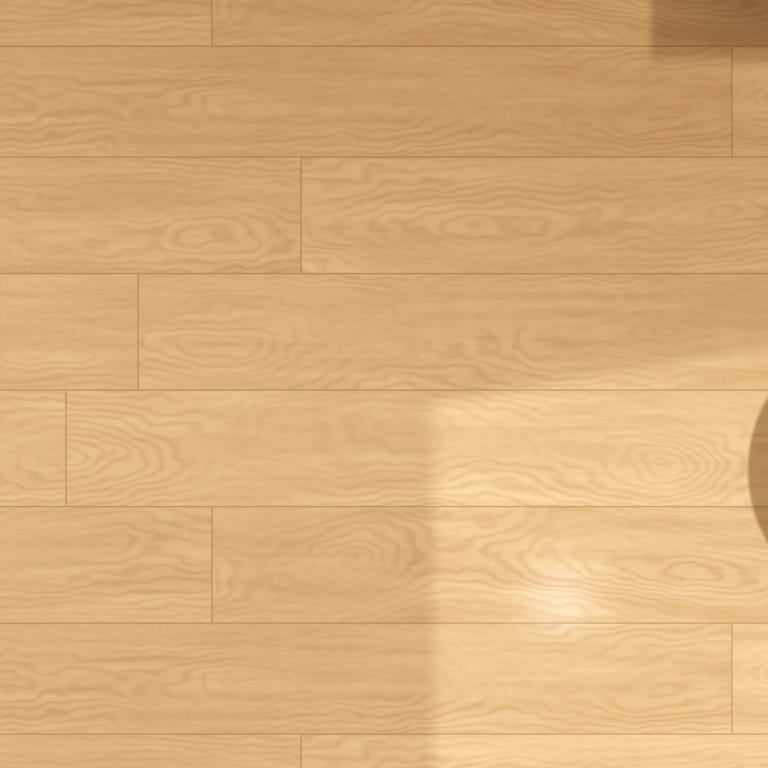
Give the GLSL for this texture, as a WebGL 1 fragment shader.

```glsl
precision highp float;
uniform vec2 u_resolution;

#define FIRST_SEAM 0.060
#define CYCLE 0.7513
#define NARROW_ROW 0.1924
#define PLANK_LENGTH 1.2
#define SEAM_HALF 0.0008
#define RING_COUNT 13.0
#define RING_DEPTH 0.55
#define FIBRE_DEPTH 0.42
#define WOOD_LIGHT vec3(0.915, 0.770, 0.570)
#define WOOD_DARK vec3(0.800, 0.615, 0.405)
#define SEAM_COLOUR vec3(0.690, 0.510, 0.320)

float hash(vec2 p) {
  return fract(sin(dot(p, vec2(127.1, 311.7))) * 43758.55);
}

float noise(vec2 p) {
  vec2 i = floor(p), f = fract(p);
  f = f * f * (3.0 - 2.0 * f);
  return mix(mix(hash(i), hash(i + vec2(1.0, 0.0)), f.x),
             mix(hash(i + vec2(0.0, 1.0)), hash(i + vec2(1.0, 1.0)), f.x), f.y);
}

float fbm(vec2 p) {
  float sum = 0.0, amp = 0.5;
  for (int i = 0; i < 4; i++) {
    sum += amp * noise(p);
    p = p * 2.03 + 17.3;
    amp *= 0.5;
  }
  return sum;
}

// Position of the end joint in each of the five rows of a cycle
float jointOffset(float row) {
  if (row < 0.5) return 0.953;
  if (row < 1.5) return 0.392;
  if (row < 2.5) return 0.180;
  if (row < 3.5) return 0.086;
  return 0.276;
}

// Growth rings cut at a slant: arches and ovals along the plank
float ringFigure(vec2 p, float seed) {
  vec2 q = p + vec2(seed * 41.0, seed * 23.0);
  float depth = 1.15 * (noise(vec2(q.x * 4.2, seed * 91.0)) - 0.5);
  float centre = 0.5 * (noise(vec2(q.x * 2.5, seed * 57.0)) - 0.5);
  float warp = fbm(q * vec2(9.0, 3.0)) - 0.47;
  float ripple = noise(q * vec2(42.0, 9.0)) - 0.5;
  float r = length(vec2(depth, 1.15 * (p.y - centre))) + 0.32 * warp + 0.045 * ripple;
  float wave = 0.5 + 0.5 * sin(6.2832 * RING_COUNT * r);
  float fade = smoothstep(0.25, 0.75, noise(q * vec2(6.0, 2.5) + 8.0));
  float broad = noise(vec2(r * 5.0, seed * 13.0));
  return mix(0.45, wave * wave, 0.2 + 0.5 * fade) * 0.65 + 0.4 * broad;
}

// Fine streaks along the plank
float fibres(vec2 p, float seed) {
  vec2 q = p + seed * 31.0;
  return 0.5 * noise(q * vec2(9.0, 12.0)) + 0.3 * noise(q * vec2(16.0, 30.0))
       + 0.2 * noise(q * vec2(70.0, 44.0));
}

// Ambient falloff, window light and cast shadows
vec3 lighting(vec3 c, vec2 uv) {
  float dim = smoothstep(0.3, 1.15, uv.y + 0.35 * (uv.x - 0.4));
  c *= mix(vec3(1.0), vec3(0.90, 0.855, 0.79), dim);

  float topEdge = 0.48 + 0.166 * (uv.x - 0.573);
  float sun = smoothstep(0.548, 0.582, uv.x)
            * (1.0 - smoothstep(-0.014, 0.012, uv.y - topEdge));
  c *= mix(vec3(1.0), vec3(1.085, 1.125, 1.16), sun);

  vec2 g = (uv - vec2(0.729, 0.219)) / vec2(0.055, 0.05);
  c += vec3(0.07, 0.10, 0.16) * exp(-dot(g, g));

  float corner = smoothstep(0.838, 0.858, uv.x) * smoothstep(0.905, 0.945, uv.y);
  float deep = smoothstep(0.84, 1.0, uv.x) * smoothstep(0.91, 1.0, uv.y);
  c *= mix(vec3(1.0), vec3(0.82, 0.78, 0.74) - 0.12 * deep, corner);

  float disc = length((uv - vec2(1.09, 0.388)) / vec2(0.116, 0.15));
  return c * mix(vec3(0.75, 0.68, 0.60), vec3(1.0), smoothstep(0.97, 1.03, disc));
}

void main() {
  vec2 uv = gl_FragCoord.xy / u_resolution;
  float aa = 0.75 / min(u_resolution.x, u_resolution.y);

  // Rows: one narrow and four equal ones per cycle
  float t = fract((1.0 - uv.y - FIRST_SEAM) / CYCLE);
  float wideRow = (1.0 - NARROW_ROW) / 4.0;
  bool narrow = t < NARROW_ROW;
  float pos = narrow ? t / NARROW_ROW : 1.0 + (t - NARROW_ROW) / wideRow;
  float row = min(floor(pos), 4.0);
  float across = pos - row - 0.5;
  float rowHeight = CYCLE * (narrow ? NARROW_ROW : wideRow);

  // Planks along the row
  float run = (uv.x - jointOffset(row)) / PLANK_LENGTH;
  float along = fract(run) * PLANK_LENGTH;
  float seed = hash(vec2(row + 1.0, floor(run) + 5.0));

  // Wood
  vec2 p = vec2(along, across);
  float tone = RING_DEPTH * ringFigure(p, seed) + FIBRE_DEPTH * fibres(p, seed);
  tone += 0.12 * (seed - 0.5) + 0.07 * (hash(floor(uv * 400.0)) - 0.5);
  vec3 colour = mix(WOOD_LIGHT, WOOD_DARK, clamp(tone * 1.3 - 0.2, 0.0, 1.0));

  // Seams
  float gap = min((0.5 - abs(across)) * rowHeight, min(along, PLANK_LENGTH - along));
  float seam = 1.0 - smoothstep(SEAM_HALF - aa, SEAM_HALF + aa, gap);
  colour = mix(colour, SEAM_COLOUR, 0.75 * seam);

  gl_FragColor = vec4(clamp(lighting(colour, uv), 0.0, 1.0), 1.0);
}
```
